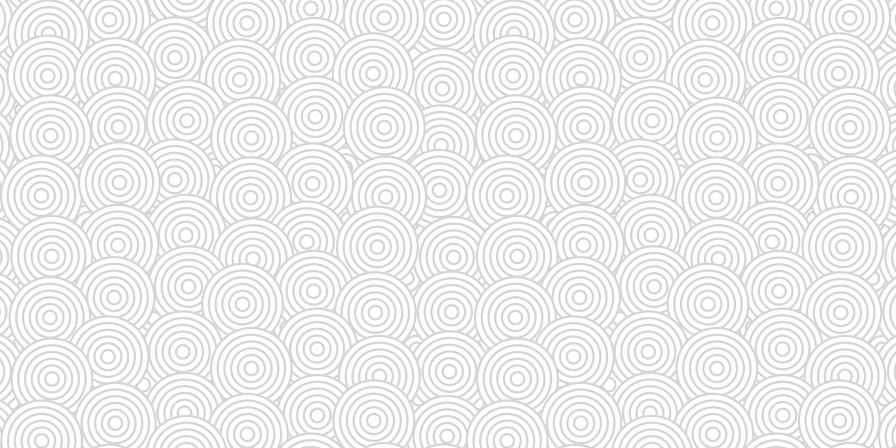
This pattern is drawn by a Shadertoy shader. Its source:

```glsl
// Overlapping discs of concentric grey rings on white, like loose fish scales.
// Discs sit on a jittered lattice that wraps every TILE; lower discs cover
// higher ones, and a second lattice lies underneath to fill the gaps.

#define TILE 1.039        // side of the repeating square, in canvas heights
#define COLUMNS 7.0       // discs across one tile
#define ROWS 8.0          // discs down one tile
#define SHIFT_X 0.22      // sideways shift of the lattice, in columns
#define RINGS 6.0
#define RING_GAP 0.01503  // distance between rings
#define LINE_WIDTH 0.0050
#define JITTER vec2(0.24, 0.30)
#define STAGGER 0.5       // vertical slide of whole columns, in rows
#define PAPER vec3(0.998)
#define INK vec3(0.83)
#define SAMPLES 3         // antialiasing grid per pixel side

vec3 hash32(vec2 p) {
    vec3 h = fract(vec3(p.xyx) * vec3(0.1031, 0.1030, 0.0973));
    h += dot(h, h.yxz + 33.33);
    return fract((h.xxy + h.yzz) * h.zyx);
}

// Ink coverage of the concentric rings at a distance from the disc centre.
float ringInk(float radius, float softness) {
    float ring = clamp(round(radius / RING_GAP), 1.0, RINGS);
    float edge = abs(radius - ring * RING_GAP) - 0.5 * LINE_WIDTH;
    return 1.0 - smoothstep(-softness, softness, edge);
}

// Ink of the topmost disc covering a point.
float discInk(vec2 point, float softness) {
    vec2 grid = vec2(COLUMNS, ROWS);
    vec2 cellSize = TILE / grid;
    float discRadius = RINGS * RING_GAP + 0.5 * LINE_WIDTH;
    float topHeight = -1e3;
    float topRadius = 1.0;

    for (int layer = 0; layer < 2; layer++) {
        float under = float(layer);
        vec2 q = point / cellSize - vec2(SHIFT_X, 0.0) + 0.5 * under;
        vec2 base = floor(q);
        for (int j = -1; j <= 1; j++)
        for (int i = -1; i <= 1; i++) {
            vec2 cell = base + vec2(i, j);
            vec2 id = floor(mod(cell + 0.5, grid));
            vec3 rnd = hash32(id + vec2(17.0, 41.0) * (under + 1.0));
            float slide = hash32(vec2(id.x + 5.0, 71.0)).x - 0.5;
            vec2 centre = cell + 0.5 + (rnd.xy - 0.5) * JITTER;
            centre.y += slide * STAGGER;

            vec2 offset = q - centre;
            float radius = length(offset * cellSize);
            // Low centres are in front; the last column is tucked behind.
            float height = offset.y + 0.5 * (rnd.z - 0.5) - 4.0 * under;
            height -= step(COLUMNS - 1.5, id.x);
            if (radius < discRadius && height > topHeight) {
                topHeight = height;
                topRadius = radius;
            }
        }
    }
    return ringInk(topRadius, softness);
}

void mainImage(out vec4 fragColor, in vec2 fragCoord) {
    float pixel = 1.0 / iResolution.y;
    float ink = 0.0;
    for (int j = 0; j < SAMPLES; j++)
    for (int i = 0; i < SAMPLES; i++) {
        vec2 sub = (vec2(i, j) + 0.5) / float(SAMPLES) - 0.5;
        ink += discInk((fragCoord + sub) * pixel, 0.3 * pixel);
    }
    ink /= float(SAMPLES * SAMPLES);
    fragColor = vec4(mix(PAPER, INK, ink), 1.0);
}
```
